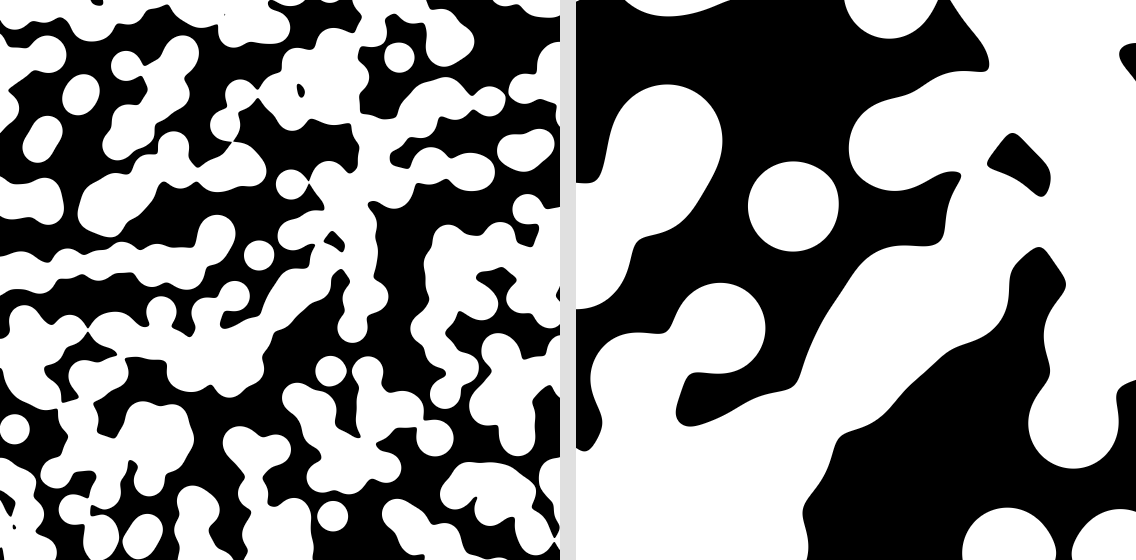
Left, the full canvas; right, a detail of the centre.
Write a WebGL 1 fragment shader that draws this texture.

```glsl
precision highp float;
// Black and white metaballs: randomly scattered points each carry a soft
// Gaussian bump, and the summed field is cut at one level. Lone points give
// small discs; close points melt into lumpy branching islands.

uniform vec2 u_resolution;

const vec3 BACKGROUND = vec3(0.0);
const vec3 BLOB = vec3(1.0);

const float CELLS = 8.0;           // grid cells across the canvas
const int POINTS_PER_CELL = 5;     // candidate points in each cell
const float PRESENCE = 0.88;       // chance that a candidate exists
const float DISC_RADIUS = 0.0268;  // radius of a lone disc
const float SPREAD = 0.0224;       // width of the Gaussian bump

// Three random values in 0..1 from a cell and a point index.
vec3 hash3(vec3 p) {
  p = fract(p * vec3(0.1031, 0.1030, 0.0973));
  p += dot(p, p.yxz + 33.33);
  return fract((p.xxy + p.yxx) * p.zyx);
}

// Gaussian bump: gradient in xy, height in z.
vec3 bump(vec2 offset, float spread) {
  float s2 = spread * spread;
  float height = exp(-dot(offset, offset) / s2);
  return vec3(-2.0 * offset / s2 * height, height);
}

// Sum of the bumps in the surrounding cells: gradient in xy, height in z.
vec3 blobField(vec2 pos, float cells, float spread) {
  vec2 home = floor(pos * cells);
  vec3 sum = vec3(0.0);
  for (int y = -1; y <= 1; y++) {
    for (int x = -1; x <= 1; x++) {
      vec2 cell = home + vec2(float(x), float(y));
      for (int i = 0; i < POINTS_PER_CELL; i++) {
        vec3 rnd = hash3(vec3(cell + 17.0, float(i) * 7.0 + 3.0));
        vec2 center = (cell + rnd.xy) / cells;
        sum += step(rnd.z, PRESENCE) * bump(pos - center, spread);
      }
    }
  }
  return sum;
}

// Coverage of the region above the level, with an edge one pixel wide.
float coverage(vec3 field, float level, float pixel) {
  float dist = (field.z - level) / max(length(field.xy), 2.0);
  return clamp(dist / pixel + 0.5, 0.0, 1.0);
}

void main() {
  float side = min(u_resolution.x, u_resolution.y);
  vec2 pos = gl_FragCoord.xy / side;

  float level = bump(vec2(DISC_RADIUS, 0.0), SPREAD).z;
  vec3 field = blobField(pos, CELLS, SPREAD);
  float inside = coverage(field, level, 1.0 / side);

  gl_FragColor = vec4(mix(BACKGROUND, BLOB, inside), 1.0);
}
```
